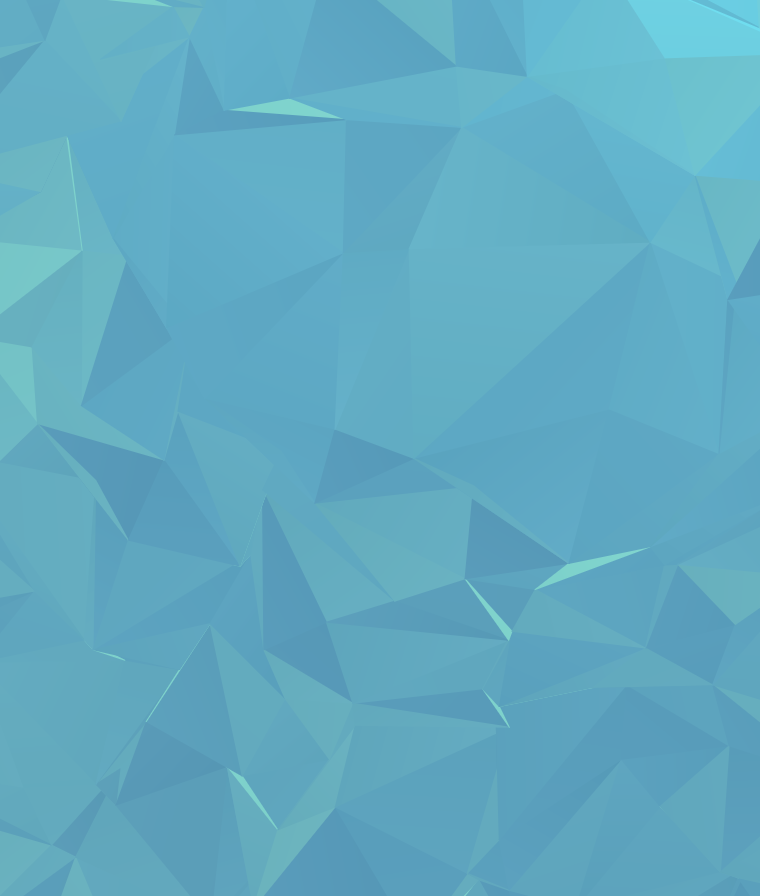
This background is drawn by a Shadertoy shader. Its source:

```glsl
// Low-poly backdrop of flat blue-green facets with a cyan glow in the top right corner.
// A jittered lattice is split into triangles, painted in a fixed order so that folds
// become slivers; each facet takes its colour from soft gradients at its centroid.

#define ROWS 11.5          // lattice rows per canvas height
#define JITTER 0.78        // vertex scatter, in cells
#define BULGE_SIZE 3.0     // radius of the area of large facets, in cells
#define CONTRAST 0.70      // strength of the facet shading
#define SLIVER 0.09        // area to squared length ratio of a thin facet
#define LOW vec3(0.355, 0.630, 0.742)
#define HIGH vec3(0.378, 0.682, 0.788)
#define SHADE vec3(0.320, 0.560, 0.695)
#define GREEN vec3(0.445, 0.730, 0.745)
#define MINT vec3(0.510, 0.845, 0.805)
#define GLOW vec3(0.460, 0.940, 1.000)

vec3 hash3(vec2 p) {
    vec3 q = fract(p.xyx * vec3(0.1031, 0.1030, 0.0973));
    q += dot(q, q.yxz + 33.33);
    return fract((q.xxy + q.yzz) * q.zyx);
}

float cornerSlope(vec2 cell, vec2 offset) {
    return dot(hash3(cell + 71.0).xy * 2.0 - 1.0, offset);
}

float gradientNoise(vec2 p) {
    vec2 i = floor(p), f = fract(p), e = vec2(1.0, 0.0);
    vec2 u = f * f * f * (f * (f * 6.0 - 15.0) + 10.0);
    return mix(mix(cornerSlope(i, f), cornerSlope(i + e, f - e), u.x),
               mix(cornerSlope(i + e.yx, f - e.yx), cornerSlope(i + 1.0, f - 1.0), u.x), u.y);
}

float cross2(vec2 a, vec2 b) { return a.x * b.y - a.y * b.x; }

// Lattice vertex: scattered, then pushed out from the centre of the bulge.
vec2 vertexAt(vec2 id, vec2 centre) {
    vec2 v = id + (hash3(id).xy * 2.0 - 1.0) * JITTER;
    vec2 q = id - centre;
    return v + 0.9 * q * exp(-dot(q, q) / (BULGE_SIZE * BULGE_SIZE));
}

// x: squared distance to the edge, y: positive on the inner side.
vec2 edgeDistance(vec2 p, vec2 a, vec2 b, float side) {
    vec2 e = b - a, v = p - a;
    vec2 w = v - e * clamp(dot(v, e) / dot(e, e), 0.0, 1.0);
    return vec2(dot(w, w), side * cross2(e, v));
}

float triangleDistance(vec2 p, vec2 a, vec2 b, vec2 c) {
    float side = sign(cross2(b - a, c - a));
    vec2 d = min(min(edgeDistance(p, a, b, side), edgeDistance(p, b, c, side)),
                 edgeDistance(p, c, a, side));
    return -sqrt(d.x) * sign(d.y);
}

// Broad colour drift at a point in canvas heights.
vec3 backdrop(vec2 p, float aspect) {
    vec3 col = mix(LOW, HIGH, smoothstep(0.1, 0.95, p.y));
    float drift = gradientNoise(p * 3.0 + 4.0) + 0.16 * smoothstep(0.5, 0.0, p.x);
    col = mix(col, GREEN, clamp(drift, 0.0, 0.4));
    vec2 q = p - vec2(0.0, 0.65);
    col = mix(col, MINT, 0.85 * exp(-110.0 * dot(q, q)));
    return mix(col, GLOW, exp(-7.0 * length(p - vec2(aspect, 1.0))));
}

vec3 facetColor(vec2 p, vec2 a, vec2 b, vec2 c, vec3 rnd, float aspect) {
    vec2 mid = (a + b + c) / 3.0;
    vec3 col = backdrop(mid / ROWS, aspect);

    // Lean each facet towards shade or green, calmer among large facets.
    float longest = max(dot(b - a, b - a), max(dot(c - b, c - b), dot(a - c, a - c)));
    float calm = mix(1.1, 0.5, smoothstep(2.5, 7.0, longest));
    float lean = (rnd.x + rnd.y - 1.0) * CONTRAST * calm;
    col = lean < 0.0 ? mix(col, SHADE, -lean) : mix(col, GREEN, lean);

    // A few short thin facets catch the light.
    float thin = 0.5 * abs(cross2(b - a, c - a)) / longest;
    if (thin < SLIVER && longest < 2.6 && rnd.z > 0.55) col = mix(col, MINT, 0.9);

    // Faint slope of light within the facet.
    return col + 0.012 * dot(p - mid, rnd.yz * 2.0 - 1.0);
}

void mainImage(out vec4 fragColor, in vec2 fragCoord) {
    float aspect = iResolution.x / iResolution.y;
    float pixel = ROWS / iResolution.y;
    vec2 p = fragCoord * pixel;
    vec2 centre = vec2(0.64 * aspect, 0.72) * ROWS;
    vec3 col = backdrop(p / ROWS, aspect);

    for (int j = -2; j <= 2; j++)
    for (int i = -2; i <= 2; i++) {
        vec2 id = floor(p) + vec2(i, j);
        vec2 a = vertexAt(id, centre);
        vec2 b = vertexAt(id + vec2(1, 0), centre);
        vec2 c = vertexAt(id + vec2(1, 1), centre);
        vec2 d = vertexAt(id + vec2(0, 1), centre);

        // Turn the quad at random to vary the diagonal a-c.
        if (hash3(id + 17.0).z > 0.5) {
            vec2 first = a;
            a = b; b = c; c = d; d = first;
        }
        for (int k = 0; k < 2; k++) {
            vec2 tip = k == 0 ? b : d;
            float cover = clamp(1.0 - triangleDistance(p, a, tip, c) / pixel, 0.0, 1.0);
            if (cover > 0.0) {
                vec3 rnd = hash3(id + 43.0 + 60.0 * float(k));
                col = mix(col, facetColor(p, a, tip, c, rnd, aspect), cover);
            }
        }
    }
    fragColor = vec4(clamp(col, 0.0, 1.0), 1.0);
}
```
